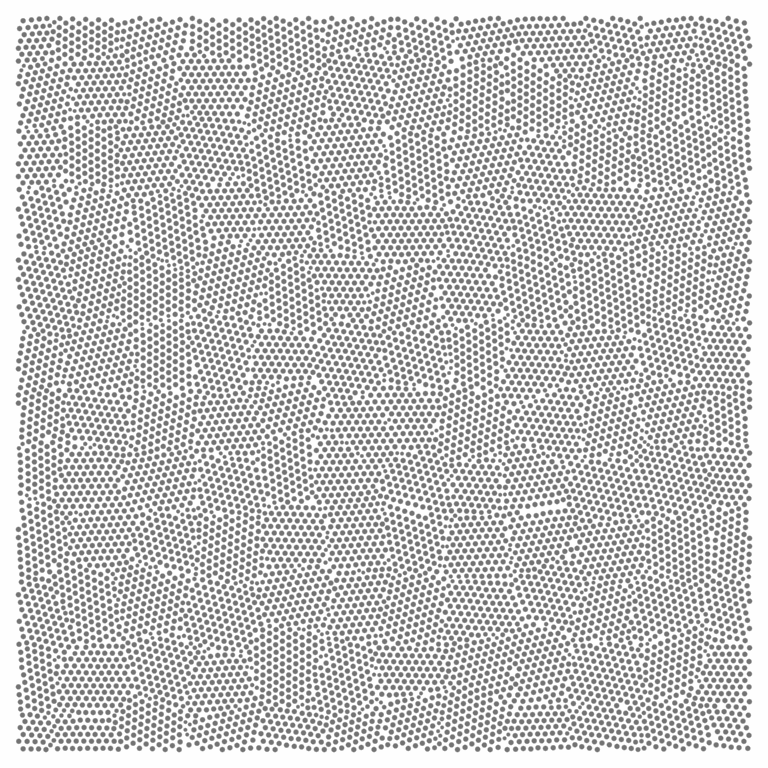
Write a WebGL 2 fragment shader that draws this pattern.

```glsl
#version 300 es
precision highp float;

uniform vec2 u_resolution;
out vec4 outColor;

const vec3 PAPER = vec3(0.995);
const vec3 INK = vec3(0.45);
const float SPACING = 0.0098;     // dot distance, in canvas widths
const float MARGIN = 0.0240;      // blank frame, in canvas widths
const float EDGE_PIXELS = 1.35;   // width of the soft dot rim
// The values below are in units of SPACING.
const float DOT_RADIUS = 0.345;
const float MIN_RADIUS = 0.25;
const float CROWDING = 0.42;      // largest radius per neighbour distance
const float GRAIN_SIZE = 8.5;
const float JITTER = 0.20;
const float PUSH_RANGE = 1.2;
const float PUSH_STRENGTH = 0.25;
const float GATHER_RADIUS = 3.0;
const float NEAR_RADIUS = 1.1;
const float ROW_HEIGHT = 0.8660254;
const float SIXTH_TURN = 1.0471976;
const int MAX_DOTS = 56;

vec2 seeds[9];
vec2 dots[MAX_DOTS];
vec2 relaxedDots[MAX_DOTS];
int dotCount = 0;

float hash(vec2 p) {
    return fract(sin(dot(p, vec2(12.9898, 78.233))) * 43758.5453);
}

vec2 hash2(vec2 p) {
    return vec2(hash(p), hash(p + 31.7));
}

int nearestSeed(vec2 p) {
    int best = 0;
    float bestDist = 1e9;
    for (int k = 0; k < 9; k++) {
        vec2 d = p - seeds[k];
        float dist = dot(d, d);
        if (dist < bestDist) { bestDist = dist; best = k; }
    }
    return best;
}

// Collect the dots of one hexagonal grain that lie around p.
void gatherGrain(vec2 p, int k, vec2 cell, vec2 low, vec2 high) {
    float angle = hash(cell + 5.3) * SIXTH_TURN;
    float c = cos(angle), s = sin(angle);
    mat2 turn = mat2(c, s, -s, c);
    vec2 local = (p - seeds[k]) * turn;
    float midRow = round(local.y / ROW_HEIGHT);
    for (float j = -4.0; j <= 4.0; j++) {
        float row = midRow + j;
        float shift = 0.5 * mod(row, 2.0);
        float midColumn = round(local.x - shift);
        for (float i = -3.0; i <= 3.0; i++) {
            vec2 id = vec2(midColumn + i, row);
            vec2 site = seeds[k] + turn * vec2(id.x + shift, row * ROW_HEIGHT);
            if (distance(site, p) > GATHER_RADIUS || dotCount >= MAX_DOTS) continue;
            if (any(lessThan(site, low)) || any(greaterThan(site, high))) continue;
            if (nearestSeed(site) != k) continue;
            dots[dotCount++] = site + JITTER * (hash2(id + cell * 17.0) - 0.5);
        }
    }
}

// Repulsion from the other dots (xy) and distance to the closest one (z).
vec3 repel(vec2 a, vec2 b, vec3 sum) {
    vec2 d = a - b;
    float dist = length(d);
    if (dist < 1e-4) return sum;
    sum.xy += d / dist * max(PUSH_RANGE - dist, 0.0) * PUSH_STRENGTH;
    sum.z = min(sum.z, dist);
    return sum;
}

void main() {
    float side = min(u_resolution.x, u_resolution.y);
    vec2 p = gl_FragCoord.xy / side / SPACING;
    float rim = EDGE_PIXELS / (side * SPACING);
    vec2 low = vec2(MARGIN / SPACING);
    vec2 high = (u_resolution / side - MARGIN) / SPACING;

    // Grain seeds around this place
    vec2 home = floor(p / GRAIN_SIZE);
    for (int k = 0; k < 9; k++) {
        vec2 cell = home + vec2(k % 3 - 1, k / 3 - 1);
        seeds[k] = (cell + 0.25 + 0.5 * hash2(cell)) * GRAIN_SIZE;
    }
    float seedDist = distance(p, seeds[nearestSeed(p)]);
    for (int k = 0; k < 9; k++) {
        if (distance(p, seeds[k]) > seedDist + 2.0 * GATHER_RADIUS) continue;
        gatherGrain(p, k, home + vec2(k % 3 - 1, k / 3 - 1), low, high);
    }

    // First relaxation: heal the seams between grains
    for (int a = 0; a < dotCount; a++) {
        vec3 force = vec3(0.0, 0.0, 9.0);
        for (int b = 0; b < dotCount; b++) force = repel(dots[a], dots[b], force);
        relaxedDots[a] = clamp(dots[a] + force.xy, low, high);
    }

    // Second relaxation and drawing of the close dots
    float ink = 0.0;
    for (int a = 0; a < dotCount; a++) {
        vec2 center = relaxedDots[a];
        if (distance(center, p) > NEAR_RADIUS) continue;
        vec3 force = vec3(0.0, 0.0, 9.0);
        for (int b = 0; b < dotCount; b++) force = repel(center, relaxedDots[b], force);
        center = clamp(center + force.xy, low, high);
        float radius = clamp(CROWDING * force.z, MIN_RADIUS, DOT_RADIUS);
        ink = max(ink, clamp(0.5 + (radius - distance(p, center)) / rim, 0.0, 1.0));
    }
    outColor = vec4(mix(PAPER, INK, ink), 1.0);
}
```
